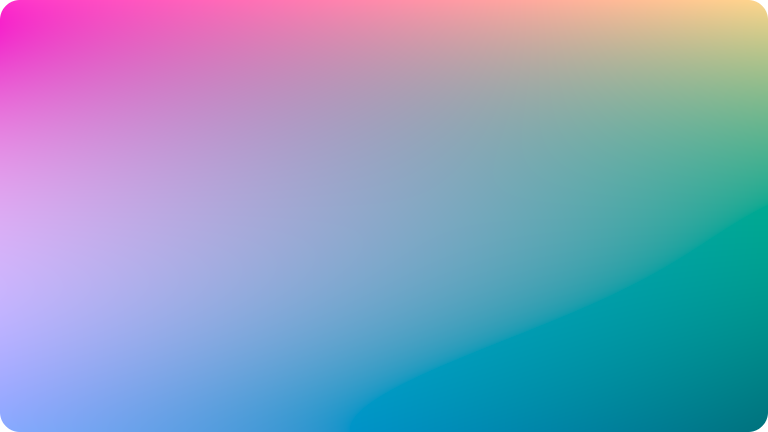
Reproduce this background procedurally as a WebGL 2 fragment shader.

```glsl
#version 300 es
precision highp float;
// Soft mesh gradient from pink and gold to blue and teal on a rounded card.

uniform vec2 u_resolution;
out vec4 outColor;

const int BANDS = 5;
const float CORNER_RADIUS = 0.046;
const vec3 PAGE = vec3(1.0);

// Smooth ramp through a left, middle and right colour.
vec3 ramp(vec3 left, vec3 middle, vec3 right, float x) {
  return left * 2.0 * (x - 0.5) * (x - 1.0)
       + middle * 4.0 * x * (1.0 - x)
       + right * 2.0 * x * (x - 0.5);
}

// Weight of one band in a polynomial through evenly spaced bands.
float bandWeight(int band, float y) {
  float position = y * float(BANDS - 1);
  float weight = 1.0;
  for (int other = 0; other < BANDS; other++) {
    if (other != band) {
      weight *= (position - float(other)) / float(band - other);
    }
  }
  return weight;
}

// Signed distance to a rounded box centred on the origin.
float roundedBox(vec2 p, vec2 halfSize, float radius) {
  vec2 q = abs(p) - halfSize + radius;
  return length(max(q, 0.0)) + min(max(q.x, q.y), 0.0) - radius;
}

// Linear light; negative red lies outside the gamut and leaves a soft crease.
vec3 meshColor(vec2 uv) {
  float x = uv.x;
  vec3 bands[BANDS];
  bands[0] = ramp(vec3(0.247, 0.410, 1.000), vec3(-0.020, 0.289, 0.554),
                  vec3(-0.200, 0.170, 0.208), x);
  bands[1] = ramp(vec3(0.520, 0.453, 1.000), vec3(0.113, 0.374, 0.586),
                  vec3(-0.100, 0.289, 0.267), x);
  bands[2] = ramp(vec3(0.720, 0.410, 0.900), vec3(0.262, 0.399, 0.586),
                  vec3(-0.010, 0.399, 0.289), x);
  bands[3] = ramp(vec3(0.810, 0.160, 0.708), vec3(0.390, 0.350, 0.488),
                  vec3(0.190, 0.490, 0.270), x);
  bands[4] = ramp(vec3(1.000, 0.025, 0.610), vec3(1.000, 0.267, 0.410),
                  vec3(1.000, 0.687, 0.267), x);

  vec3 color = vec3(0.0);
  for (int i = 0; i < BANDS; i++) {
    color += bands[i] * bandWeight(i, uv.y);
  }
  return color;
}

// Linear light to display values.
vec3 encode(vec3 light) {
  return pow(clamp(light, 0.0, 1.0), vec3(1.0 / 2.2));
}

void main() {
  vec2 uv = gl_FragCoord.xy / u_resolution;
  vec2 size = vec2(u_resolution.x / u_resolution.y, 1.0);

  // Rounded card with a one-pixel soft edge at its corners.
  float edge = roundedBox((uv - 0.5) * size, 0.5 * size, CORNER_RADIUS);
  float cover = clamp(0.5 - edge * u_resolution.y, 0.0, 1.0);

  outColor = vec4(mix(PAGE, encode(meshColor(uv)), cover), 1.0);
}
```
